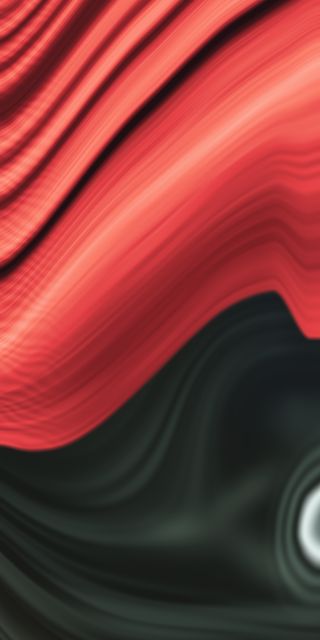
This background is drawn by a WebGL 2 fragment shader. Its source:

```glsl
#version 300 es
precision highp float;
// Flowing red satin folds above a dark green, smoky current with a pale eddy.
// Three splined contours define a flow coordinate; tone profiles across it
// colour the folds, and noise stretched along the flow adds fine strands.
uniform vec2 u_resolution;
out vec4 fragColor;

float hash(vec2 p) {
  p = fract(p * vec2(0.1031, 0.1030));
  p += dot(p, p.yx + 33.33);
  return fract((p.x + p.y) * p.x * 37.0);
}

float noise(vec2 p) {
  vec2 i = floor(p), f = fract(p);
  f = f * f * (3.0 - 2.0 * f);
  return mix(mix(hash(i), hash(i + vec2(1, 0)), f.x),
             mix(hash(i + vec2(0, 1)), hash(i + vec2(1, 1)), f.x), f.y);
}

// Catmull-Rom curve through eleven evenly spaced heights, t in 0..1
float spline(float k[11], float t) {
  t = clamp(t, 0.0, 1.0) * 10.0;
  int i = min(int(t), 9);
  float f = t - float(i);
  float a = k[max(i - 1, 0)], b = k[i], c = k[i + 1], d = k[min(i + 2, 10)];
  return b + 0.5 * f * (c - a + f * (2.0 * a - 5.0 * b + 4.0 * c - d
       + f * (3.0 * (b - c) + d - a)));
}

// Contours of the folds
float hemBase(float x) {
  return spline(float[11](0.607, 0.59, 0.605, 0.662, 0.748, 0.845,
                          0.945, 1.03, 1.078, 1.095, 1.095), x);
}
float hem(float x) { return hemBase(x) - 0.155 * smoothstep(0.85, 0.97, x); }
float ridge(float x) {
  return spline(float[11](0.92, 1.02, 1.135, 1.245, 1.34, 1.425,
                          1.512, 1.595, 1.675, 1.742, 1.805), x);
}
float groove(float x) {
  return spline(float[11](1.154, 1.24, 1.362, 1.49, 1.607, 1.707,
                          1.808, 1.9, 1.97, 2.035, 2.09), x);
}

// Shadow to pale pink, tone in 0..4
vec3 satin(float tone) {
  vec3 c = mix(vec3(0.12, 0.06, 0.07), vec3(0.53, 0.13, 0.15), clamp(tone, 0.0, 1.0));
  c = mix(c, vec3(0.89, 0.25, 0.27), clamp(tone - 1.0, 0.0, 1.0));
  c = mix(c, vec3(0.98, 0.47, 0.40), clamp(tone - 2.0, 0.0, 1.0));
  return mix(c, vec3(0.99, 0.68, 0.61), clamp(tone - 3.0, 0.0, 1.0));
}

vec3 folds(vec2 p) {
  float low = hem(p.x), mid = ridge(p.x), top = groove(p.x);
  float u = p.y - top, flow, tone;
  if (p.y < mid) {
    flow = (p.y - low) / (mid - low);
    tone = spline(float[11](1.35, 1.25, 1.1, 1.0, 1.1, 1.4, 1.8, 2.05, 2.4, 2.9, 3.6), flow);
    float rest = 1.0 - clamp(flow, 0.0, 1.0);
    tone += 0.9 * rest * (1.0 - smoothstep(0.0, 0.38, p.x));
    tone += 0.5 * rest * smoothstep(0.8, 1.0, p.x);
  } else if (u < 0.0) {
    flow = 1.0 + (p.y - mid) / (top - mid);
    tone = spline(float[11](3.6, 3.2, 2.8, 2.5, 2.3, 2.2, 2.1, 2.0, 1.5, 0.3, 0.0), flow - 1.0);
  } else {
    flow = 2.0 + u * 4.0;
    tone = u < 0.42
      ? spline(float[11](0.0, 2.8, 3.1, 2.8, 2.0, 0.6, 3.0, 2.9, 0.9, 2.8, 2.6), u / 0.42)
      : spline(float[11](2.6, 0.9, 0.5, 1.0, 2.8, 0.8, 2.5, 0.7, 2.8, 1.2, 2.4), u / 0.42 - 1.0);
  }
  // Strands, plus a faint cross ripple on the left
  float strands = 0.55 * noise(vec2(flow * 14.0, p.x * 2.5))
                + 0.45 * noise(vec2(flow * 42.0 + 9.0, p.x * 4.0));
  float lit = smoothstep(0.2, 2.2, tone);
  tone += (strands - 0.5) * mix(0.35, 1.1, lit);
  float ripple = sin(190.0 * (p.y + 0.35 * p.x) + 9.0 * noise(p * 14.0));
  tone += 0.16 * ripple * lit * (1.0 - smoothstep(0.05, 0.25, p.x));
  return satin(tone);
}

vec3 current(vec2 p) {
  // Streamlines follow the hem above and sink to the right below
  float sink = -0.3 * (1.0 - exp(-4.0 * p.x));
  float flow = p.y - mix(sink, hemBase(p.x) - 0.6, smoothstep(0.0, 1.0, p.y));
  flow += 0.025 * noise(p * vec2(3.0, 4.0));
  float bands = 0.6 * noise(vec2(flow * 22.0, p.x * 2.2 + 3.0))
              + 0.4 * noise(vec2(flow * 55.0, p.x * 2.0));
  float depth = smoothstep(0.0, 0.3, hem(p.x) - p.y);
  vec3 c = mix(vec3(0.09, 0.10, 0.09), vec3(0.19, 0.235, 0.21),
               smoothstep(0.25, 0.85, bands) * mix(0.3, 1.0, depth));
  c = mix(c, c * vec3(1.15, 1.02, 0.98), 1.0 - smoothstep(0.0, 0.5, p.x + p.y));
  c += vec3(0.0, 0.005, 0.025) * smoothstep(0.5, 0.9, p.x) * smoothstep(0.5, 0.8, p.y);
  // Soft pale wisps around the still point
  vec2 a = (p - vec2(0.77, 0.46)) * mat2(0.8, 0.6, -0.6, 0.8) / vec2(0.15, 0.05);
  vec2 b = (p - vec2(0.56, 0.34)) / vec2(0.11, 0.05);
  vec2 d = (p - vec2(0.83, 0.24)) * mat2(0.8, -0.6, 0.6, 0.8) / vec2(0.13, 0.06);
  c += vec3(0.09, 0.115, 0.10) * (exp(-dot(a, a)) + 0.8 * exp(-dot(b, b)) + exp(-dot(d, d)));
  // Eddy at the right edge
  vec2 q = p - vec2(1.03, 0.37);
  q.x -= 0.15 * q.y;
  float r = length(q / vec2(0.095, 0.15)) + 0.12 * (noise(p * 18.0) - 0.5);
  c += vec3(0.17, 0.22, 0.20) * exp(-pow((r - 1.4) / 0.42, 2.0)) * (0.7 + 0.3 * sin(r * 16.0));
  float core = 1.0 - smoothstep(0.75, 1.08, r);
  return mix(c, mix(vec3(0.42, 0.49, 0.48), vec3(0.86, 0.91, 0.90),
                    smoothstep(0.35, 0.75, r)), core);
}

void main() {
  vec2 p = gl_FragCoord.xy / u_resolution * vec2(1.0, 2.0);
  float slope = (hem(p.x + 0.005) - hem(p.x - 0.005)) / 0.01;
  float edge = (p.y - hem(p.x)) / sqrt(1.0 + slope * slope);
  vec3 color = mix(current(p), folds(p), smoothstep(-0.008, 0.012, edge));
  fragColor = vec4(color, 1.0);
}
```
